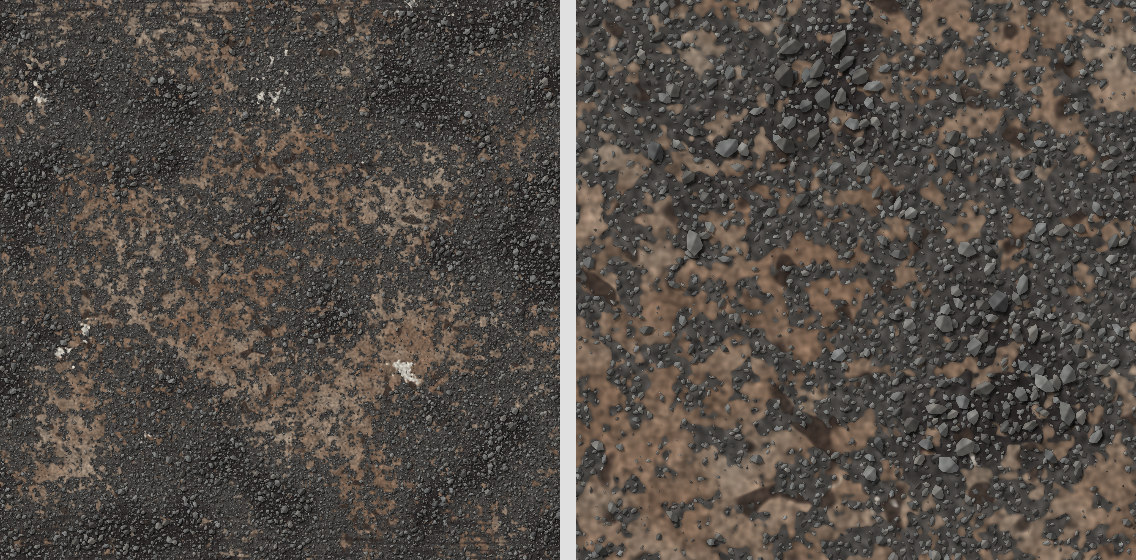
Left, the full canvas; right, a detail of the centre.
A WebGL 1 fragment shader for this texture:

```glsl
precision highp float;
// Weathered ground: grey stone chips and grit scattered over bare brown earth.
uniform vec2 u_resolution;

// Colours
const vec3 RUST = vec3(0.48, 0.385, 0.315);
const vec3 TAN = vec3(0.57, 0.51, 0.45);
const vec3 PIT = vec3(0.17, 0.14, 0.13);
const vec3 LIME = vec3(0.76, 0.74, 0.70);
const vec3 SOIL = vec3(0.275, 0.265, 0.255);
const vec3 GAP = vec3(0.165, 0.15, 0.148);
const vec3 WARM_STONE = vec3(1.03, 1.0, 0.95);
const vec3 COOL_STONE = vec3(0.98, 1.0, 0.99);
// Cells across the canvas for each stone size
const float GRIT_CELLS = 205.0;
const float CHIP_CELLS = 108.0;
const float ROCK_CELLS = 68.0;
// Layout and light
const float PATCH_SCALE = 4.2;
const float BARE_LEVEL = 0.39;
const float STONE_LIGHT = 0.265;
const vec2 LIGHT_DIR = vec2(-0.6, 0.8);
const float SHADOW_SHIFT = 0.16;

vec2 hash2(vec2 p) {
  vec3 q = fract(p.xyx * vec3(0.1031, 0.1030, 0.0973));
  q += dot(q, q.yzx + 33.33);
  return fract((q.xx + q.yz) * q.zy);
}

float cornerSlope(vec2 cell, vec2 f, vec2 corner) {
  return dot(hash2(cell + corner + 57.0) * 2.0 - 1.0, f - corner);
}

// Gradient noise, roughly -0.8 to 0.8
float noise(vec2 p) {
  vec2 c = floor(p), f = fract(p);
  vec2 w = f * f * f * (f * (f * 6.0 - 15.0) + 10.0);
  float low = mix(cornerSlope(c, f, vec2(0, 0)), cornerSlope(c, f, vec2(1, 0)), w.x);
  float high = mix(cornerSlope(c, f, vec2(0, 1)), cornerSlope(c, f, vec2(1, 1)), w.x);
  return 1.4 * mix(low, high, w.y);
}

float fbm(vec2 p) {
  float sum = 0.0, amp = 0.5;
  for (int i = 0; i < 5; i++) {
    sum += amp * noise(p);
    p = mat2(1.6, 1.2, -1.2, 1.6) * p + 7.3;
    amp *= 0.5;
  }
  return sum;
}

// Signed distance to a skewed block with clipped corners
float chipShape(vec2 d, float angle, float stretch, float radius) {
  float c = cos(angle), s = sin(angle);
  vec2 q = mat2(c, s, -s, c) * d * vec2(1.0, stretch);
  vec2 a = abs(q);
  float block = max(a.x + 0.45 * q.y, a.y - 0.3 * q.x);
  return max(block, dot(a, vec2(0.68))) - radius;
}

// Scattered stones: x coverage, y brightness, z shadow, w tint
vec4 stones(vec2 uv, float cells, float amount, float seed) {
  vec2 p = uv * cells, base = floor(p);
  float blur = 0.5 * cells / u_resolution.y;
  vec4 result = vec4(0.0);
  for (int k = 0; k < 9; k++) {
    vec2 cell = base + vec2(mod(float(k), 3.0), floor(float(k) / 3.0)) - 1.0;
    vec2 place = hash2(cell + seed), kind = hash2(cell + seed + 31.7);
    vec2 d = p - cell - mix(vec2(0.1), vec2(0.9), place);
    float present = smoothstep(kind.x - 0.12, kind.x + 0.12, amount);
    float radius = mix(0.22, 0.5, fract(kind.y * 7.0 + place.x)) * present;
    float angle = 6.283 * kind.y, stretch = 1.1 + place.y;
    float body = chipShape(d, angle, stretch, radius);
    float shadow = chipShape(d + LIGHT_DIR * SHADOW_SHIFT, angle, stretch, radius);
    float cover = (1.0 - smoothstep(-blur, blur, body)) * step(0.02, present);
    // Two flat facets meet along a ridge
    float ridge = dot(d, LIGHT_DIR + 1.2 * (kind - 0.5)) + 0.2 * (place.x - 0.5);
    float facet = smoothstep(-0.06 - blur * 0.3, 0.06 + blur * 0.3, ridge) - 0.5;
    float shade = STONE_LIGHT + 0.19 * fract(kind.y * 13.0) + 0.17 * facet;
    result.z = max(result.z, (1.0 - smoothstep(-0.1, 0.12, shadow)) * present);
    result.yw = mix(result.yw, vec2(shade, place.x), cover);
    result.x = max(result.x, cover);
  }
  return result;
}

vec3 layStones(vec3 under, vec4 s, float shadowDepth) {
  return mix(under * (1.0 - shadowDepth * s.z), s.y * mix(WARM_STONE, COOL_STONE, s.w), s.x);
}

void main() {
  vec2 uv = gl_FragCoord.xy / u_resolution.y;
  // Broad gravel cover, thinner around the middle
  float outward = smoothstep(0.15, 0.62, length((uv - vec2(0.46, 0.52)) * vec2(1.0, 0.9)));
  float cover = 0.40 + 0.38 * outward + 1.3 * fbm(uv * PATCH_SCALE + 3.1);
  float clump = cover + 0.6 * noise(uv * 11.0 + 5.0);
  float fine = noise(uv * 150.0);
  // Bare earth with stains, damp pits and pale lime
  float hue = smoothstep(-0.25, 0.35, fbm(uv * 5.0 + 21.0) + 0.25 * noise(uv * 34.0));
  vec3 color = mix(RUST, TAN, hue) * (1.0 + 0.4 * fbm(uv * 40.0) + 0.15 * fine);
  float pit = smoothstep(0.3, 0.5, noise(uv * 47.0 + 9.0) + 0.5 * noise(uv * 9.0));
  color = mix(color, PIT, 0.75 * pit);
  float lime = noise(uv * vec2(9.0, 6.5) + 40.0) + 0.35 * noise(uv * 42.0) + 0.2 * fine;
  lime = smoothstep(0.55, 0.67, lime);
  color = mix(color, LIME * (1.0 + 0.2 * fine), lime);
  // Ragged islands of fine grit
  float island = cover - BARE_LEVEL - 0.3 * lime
    + 0.7 * noise(uv * 48.0) + 0.5 * noise(uv * 100.0 + 13.0) + 0.35 * noise(uv * 190.0);
  float grit = smoothstep(-0.06, 0.06, island);
  vec3 soil = mix(SOIL, GAP, smoothstep(0.55, 1.1, clump)) * (1.0 + 0.4 * fine);
  color = mix(color * (1.0 - 0.2 * smoothstep(-0.25, 0.0, island)), soil, grit);
  color = layStones(color, stones(uv, GRIT_CELLS, 0.1 + 0.8 * grit, 3.0), 0.33);
  // Smears on the borders, then chips and rocks on thick cover
  float border = smoothstep(0.42, 0.5, abs(uv.y - 0.5) + 0.06 * noise(uv * 7.0));
  color = mix(color, GAP, 0.65 * border * smoothstep(-0.1, 0.35, noise(uv * vec2(14.0, 150.0))));
  float chipAmount = 0.1 + 0.78 * smoothstep(0.3, 0.95, cover);
  color = layStones(color, stones(uv, CHIP_CELLS, chipAmount, 71.0), 0.48);
  color = layStones(color, stones(uv, ROCK_CELLS, 0.6 * smoothstep(0.4, 1.05, clump), 143.0), 0.55);
  gl_FragColor = vec4(color * (1.0 + 0.25 * noise(uv * 230.0 + 17.0)), 1.0);
}
```
